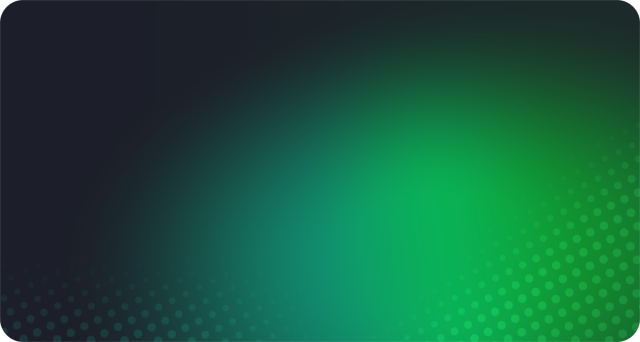
Write a Shadertoy shader that draws this background.

```glsl
// Rounded dark panel with a teal to green glow and two fading halftone dot fields.
const vec3 PAGE = vec3(1.0);
const vec3 NIGHT = vec3(0.110, 0.122, 0.160);
const vec3 NIGHT_RIGHT = vec3(0.110, 0.165, 0.165);
const vec3 TEAL = vec3(0.065, 0.570, 0.450);
const vec3 EMERALD = vec3(0.035, 0.700, 0.340);
const vec3 LEAF = vec3(0.060, 0.610, 0.190);
const vec3 DOT_BRIGHT = vec3(0.030, 0.090, 0.050);
const vec3 DOT_DIM = vec3(0.000, 0.090, 0.070);

const float CORNER_RADIUS = 0.068;
const vec2 GLOW_CENTER = vec2(1.27, 0.27);
const float GLOW_TILT = 0.06;
const float GLOW_INNER = 0.20;
const float GLOW_OUTER = 1.10;
const float DOT_SPACING = 0.044;
const float DOT_ANGLE = 0.45;
const float DOT_RADIUS = 0.0125;
const vec2 FIELD_START = vec2(1.05, 0.02);
const vec2 FIELD_DIRECTION = vec2(0.66, -0.75);

float roundedBox(vec2 p, vec2 halfSize, float radius) {
    vec2 q = abs(p) - halfSize + radius;
    return length(max(q, 0.0)) + min(max(q.x, q.y), 0.0) - radius;
}

// Strength of a glow with a different reach on each side
float glowAmount(vec2 p) {
    vec2 d = p - GLOW_CENTER;
    d.y -= GLOW_TILT * d.x;
    d.x *= d.x > 0.0 ? 0.85 : 1.0;
    d.y *= d.y > 0.0 ? 1.5 : 1.1;
    return 1.0 - smoothstep(GLOW_INNER, GLOW_OUTER, length(d));
}

vec3 glowColor(vec2 p) {
    float x = p.x + 0.15 * (p.y - GLOW_CENTER.y);
    vec3 color = mix(TEAL, EMERALD, smoothstep(0.85, 1.35, x));
    return mix(color, LEAF, smoothstep(1.25, 1.75, x));
}

// Strength of the right and left dot fields
vec2 dotFields(vec2 p) {
    float right = smoothstep(-0.03, 0.25, dot(p - FIELD_START, FIELD_DIRECTION));
    float left = (1.0 - smoothstep(0.0, 0.28, p.y))
               * (1.0 - smoothstep(0.45, 1.05, p.x));
    return vec2(right, left);
}

vec3 dotLight(vec2 p, float pixel) {
    float c = cos(DOT_ANGLE), s = sin(DOT_ANGLE);
    mat2 turn = mat2(c, -s, s, c);
    vec2 cell = (floor(turn * p / DOT_SPACING) + 0.5) * DOT_SPACING;
    vec2 center = transpose(turn) * cell;
    vec2 field = dotFields(center);
    float strength = max(field.x, field.y);
    float radius = DOT_RADIUS * mix(0.45, 1.0, strength);
    float mask = 1.0 - smoothstep(-pixel, pixel, length(p - center) - radius);
    return mask * (DOT_BRIGHT * field.x + DOT_DIM * field.y);
}

void mainImage(out vec4 fragColor, in vec2 fragCoord) {
    vec2 p = fragCoord / iResolution.y;
    vec2 size = iResolution.xy / iResolution.y;
    float pixel = 0.75 / iResolution.y;

    // Panel and glow
    vec3 color = mix(NIGHT, NIGHT_RIGHT, smoothstep(0.3, 1.7, p.x));
    color = mix(color, glowColor(p), glowAmount(p));

    // Halftone dots
    color += dotLight(p, pixel);

    // Rounded corners
    float edge = roundedBox(p - 0.5 * size, 0.5 * size, CORNER_RADIUS);
    color = mix(color, PAGE, smoothstep(-pixel, pixel, edge));
    fragColor = vec4(color, 1.0);
}
```
